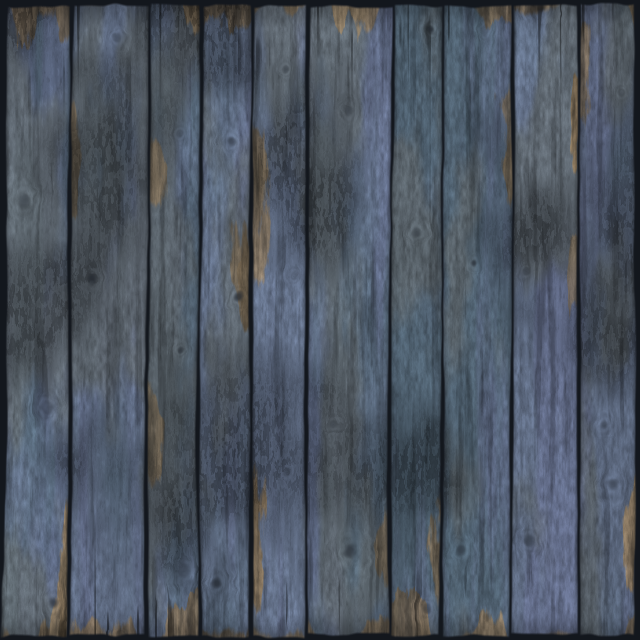
Reproduce this texture procedurally as a Shadertoy shader.

```glsl
// Ten upright wooden planks in worn blue paint, with thin uneven seams,
// stretched-noise grain bent around knots, and softly peeled patches of
// bare ochre wood along the plank sides and at some of the ends.

const float seams[11] = float[11](0.005, 0.109, 0.231, 0.312, 0.392, 0.480,
                                  0.611, 0.693, 0.801, 0.905, 0.994);

float hash(vec2 p) {
    vec3 q = fract(vec3(p.xyx) * 0.1031);
    q += dot(q, q.yzx + 33.33);
    return fract((q.x + q.y) * q.z);
}

float noise(vec2 p) {
    vec2 i = floor(p), f = fract(p);
    f = f * f * (3.0 - 2.0 * f);
    return mix(mix(hash(i), hash(i + vec2(1, 0)), f.x),
               mix(hash(i + vec2(0, 1)), hash(i + vec2(1, 1)), f.x), f.y);
}

float fbm(vec2 p) {
    float sum = 0.0, amp = 0.5;
    for (int i = 0; i < 4; i++) {
        sum += amp * noise(p);
        p = p * 2.03 + 17.1;
        amp *= 0.5;
    }
    return sum / 0.9375;
}

// Seam position, leaning and wandering slightly with height
float seamX(int i, float y) {
    float id = float(i) * 7.3;
    return seams[i] + 0.006 * (noise(vec2(id, y * 3.0)) - 0.5) + 0.004 * (y - 0.5)
                    + 0.002 * (noise(vec2(id + 90.0, y * 25.0)) - 0.5);
}

void mainImage(out vec4 fragColor, in vec2 fragCoord) {
    vec2 uv = fragCoord / iResolution.xy;
    float px = 0.7 / iResolution.y;

    // Find the plank and the distances to its sides and ends
    int plank = 0;
    for (int i = 1; i < 10; i++)
        if (uv.x > seamX(i, uv.y)) plank = i;
    float id = float(plank);
    float left = uv.x - seamX(plank, uv.y);
    float right = seamX(plank + 1, uv.y) - uv.x;
    float side = min(left, right);
    float ragged = 0.005 * noise(vec2(uv.x * 50.0, id));
    float top = 0.998 - 0.006 * hash(vec2(id, 3.0)) - ragged - uv.y;
    float bottom = uv.y - 0.001 - 0.005 * hash(vec2(id, 5.0)) - ragged;
    float end = min(top, bottom);

    // Knots: soft dark cores, faint rings, and grain pushed aside
    vec2 g = uv;
    float core = 0.0, rings = 0.0;
    for (int i = 0; i < 3; i++) {
        vec2 seed = vec2(id * 3.7 + 1.0, float(i) * 5.1 + 2.0);
        float across = mix(0.2, 0.8, hash(seed));
        vec2 center = vec2(mix(seams[plank], seams[plank + 1], across),
                           (float(i) + hash(seed + 9.0)) / 3.0);
        float size = mix(0.004, 0.010, hash(seed + 21.0));
        vec2 d = (uv - center) * vec2(1.0, 0.85);
        float r = length(d) * (0.7 + 0.6 * noise(uv * 90.0)) / size;
        float reach = exp(-r * r * 0.16);
        g.x -= d.x * 0.7 * reach;
        rings += reach * sin(r * 5.0);
        core = max(core, smoothstep(1.3, 0.3, r) * mix(0.1, 0.75, hash(seed + 4.0)));
    }

    // Grain at several scales
    vec2 shift = vec2(id * 13.7, id * 5.9);
    float broad = fbm(g * vec2(24.0, 2.0) + shift);
    float fine = fbm(g * vec2(150.0, 12.0) + shift);
    float fibre = fbm(g * vec2(230.0, 80.0) + shift);
    float blotch = fbm(uv * vec2(8.0, 4.0) + shift);

    // Blue paint drifting between slate, violet and weathered grey
    vec3 paint = mix(vec3(0.31, 0.38, 0.44), vec3(0.37, 0.42, 0.51),
                     smoothstep(0.3, 0.65, blotch * 0.6 + 0.4 * hash(vec2(id, 8.0))));
    paint = mix(paint, vec3(0.37, 0.40, 0.52), 0.6 * smoothstep(0.48, 0.72, broad));
    paint = mix(paint, vec3(0.35, 0.38, 0.40),
                0.8 * smoothstep(0.45, 0.65, fbm(uv * vec2(14.0, 4.0) + 40.0 + shift)));
    paint *= 0.94 + 0.14 * hash(vec2(id, 12.0));

    // Peeled patches hugging the sides, plus irregular worn ends
    float tear = fbm(uv * vec2(65.0, 16.0) + shift);
    float bare = 0.0;
    for (int i = 0; i < 2; i++) {
        vec2 seed = vec2(id * 2.3 + 30.0, float(i) * 4.7 + 11.0);
        float inset = hash(seed) < 0.5 ? left : right;
        float height = mix(0.06, 0.16, hash(seed + 6.0));
        float width = mix(0.010, 0.028, hash(seed + 14.0));
        float present = step(0.4, hash(seed + 25.0)) * mix(0.6, 1.0, hash(seed + 33.0));
        vec2 d = vec2((inset - 0.006) / width, (uv.y - hash(seed + 3.0)) / height);
        bare = max(bare, present * smoothstep(0.0, 0.25, 0.8 - length(d) + 1.5 * (tear - 0.5)));
    }
    float wear = 0.10 * hash(vec2(id, bottom < top ? 17.0 : 19.0));
    wear *= smoothstep(0.3, 0.75, noise(vec2(uv.x * 26.0, bottom < top ? 4.0 : 8.0)));
    bare = max(bare, 0.85 * smoothstep(0.0, 0.012, wear * (0.3 + 1.8 * (tear - 0.25)) - end));
    vec3 wood = mix(vec3(0.36, 0.31, 0.24), vec3(0.58, 0.49, 0.37),
                    smoothstep(0.3, 0.65, fine * 0.5 + blotch * 0.5));
    vec3 col = mix(paint, wood, bare * 0.92);

    // Grain shading, dry cracks, grime and knots
    col *= 0.66 + 0.28 * fine + 0.42 * fibre;
    col *= 1.0 - 0.2 * smoothstep(0.55, 0.75, fbm(g * vec2(85.0, 5.0) + 70.0 + shift));
    float crack = smoothstep(0.82, 0.94, noise(g * vec2(150.0, 7.0) + 50.0 + shift));
    col *= 1.0 - crack * (0.12 + 0.35 * smoothstep(0.15, 0.0, end));
    float grime = smoothstep(0.45, 0.75, fbm(uv * vec2(6.0, 4.0) + 21.0));
    col *= 1.0 - (0.2 + 0.25 * smoothstep(0.4, 0.6, fibre)) * grime;
    col *= 1.0 + 0.05 * rings;
    col = mix(col, vec3(0.13, 0.15, 0.18), core);

    // Shade toward the plank borders, then thin dark gaps
    col *= 0.74 + 0.26 * smoothstep(0.0, 0.009, side);
    col *= 0.78 + 0.22 * smoothstep(0.0, 0.04, end);
    float gap = mix(0.0003, 0.0030, noise(vec2(id * 3.0 + step(right, left) * 3.0, uv.y * 6.0)));
    float solid = smoothstep(-px, px + 0.0018, side - gap) * smoothstep(-px, px + 0.003, end);
    col = mix(vec3(0.075, 0.09, 0.115), col, solid);

    fragColor = vec4(col, 1.0);
}
```
